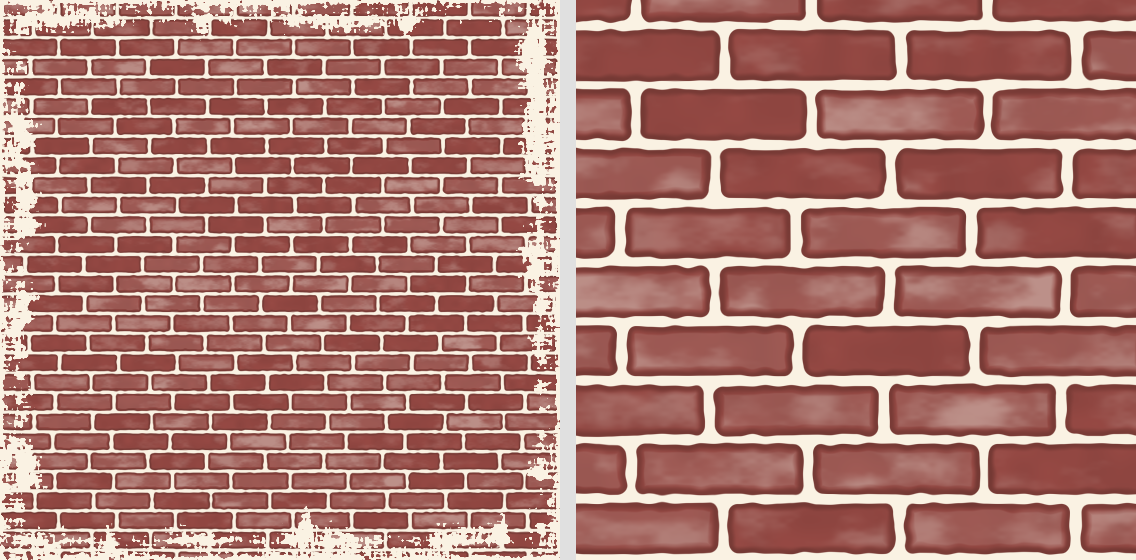
Left: the whole. Right: its middle third, enlarged.
A Shadertoy shader for this pattern:

```glsl
// A running-bond wall of red bricks on cream mortar, with a worn dry-brush border.
// Each brick is a rounded box with a wobbly outline and cloudy light patches;
// a streaky noise threshold scrapes the paint away near the canvas edges.

#define ROW_H 0.0352
#define BRICK_W 0.1048
#define BRICK_HALF vec2(0.0500, 0.0151)
#define CORNER 0.0055
#define WOBBLE 0.0020
#define JITTER 0.020
#define PATCHES 0.62
#define CREAM vec3(0.98, 0.95, 0.89)
#define RED vec3(0.565, 0.275, 0.255)
#define DARK vec3(0.45, 0.22, 0.20)
#define PALE vec3(0.77, 0.62, 0.59)

float hash(vec2 p) {
    vec3 q = fract(vec3(p.xyx) * 0.1031);
    q += dot(q, q.yzx + 33.33);
    return fract((q.x + q.y) * q.z);
}

float noise(vec2 p) {
    vec2 i = floor(p), f = fract(p);
    f = f * f * (3.0 - 2.0 * f);
    return mix(mix(hash(i), hash(i + vec2(1, 0)), f.x),
               mix(hash(i + vec2(0, 1)), hash(i + vec2(1, 1)), f.x), f.y);
}

float fbm(vec2 p) {
    float sum = 0.0, amp = 0.5;
    for (int i = 0; i < 4; i++) {
        sum += amp * noise(p);
        p = p * 2.03 + 17.3;
        amp *= 0.5;
    }
    return sum / 0.9375;
}

float roundedBox(vec2 p, vec2 halfSize, float r) {
    vec2 q = abs(p) - halfSize + r;
    return length(max(q, 0.0)) + min(max(q.x, q.y), 0.0) - r;
}

// Colour of the intact wall; p has its origin at the top left.
vec3 wall(vec2 p, float px) {
    float y = p.y / ROW_H + 0.094;
    float row = floor(y);
    float joint = mix(0.208, 0.158, mod(row, 2.0)) + (hash(vec2(row, 7.0)) - 0.5) * JITTER;
    float x = (p.x - joint) / BRICK_W;
    vec2 id = vec2(floor(x), row) + 20.0;
    vec2 local = (vec2(fract(x), fract(y)) - 0.5) * vec2(BRICK_W, ROW_H);

    vec2 size = BRICK_HALF - vec2(0.0012, 0.0004) * hash(id + 3.1);
    float d = roundedBox(local, size, CORNER) + (noise(p * 130.0) - 0.5) * WOBBLE;

    // Cloudy patches, stronger on some bricks, with a faint inner panel.
    float strength = hash(id + 41.7);
    float cloud = fbm(p * vec2(26.0, 48.0) + id * 5.7);
    float inside = smoothstep(-0.002, -0.007, d);
    float panel = smoothstep(-0.0045, -0.006, d + (cloud - 0.5) * 0.004);
    float patches = smoothstep(0.42, 0.82, cloud + 0.16 * (strength - 0.4));
    vec3 brick = RED * (0.97 + 0.07 * noise(p * 70.0));
    brick = mix(brick, PALE, inside * patches * PATCHES * (0.35 + strength));
    brick = mix(brick, PALE, panel * 0.20 * step(0.45, strength));

    // Dark outline, uneven in weight.
    float rim = smoothstep(-0.0048, -0.0012, d) * (0.65 + 0.35 * noise(p * 60.0));
    brick = mix(brick, DARK, rim);
    return mix(CREAM, brick, smoothstep(px, -px, d));
}

// Share of paint left: 1 in the middle, broken streaks at the border.
float paintLeft(vec2 p) {
    vec2 edge = min(p, 1.0 - p);
    float outer = min(edge.x, edge.y);

    // Side strokes reach inwards in thin horizontal spikes.
    float side = step(0.5, p.x) * 31.0;
    float spikes = noise(vec2(p.y * 13.0, side)) - 0.5
                 + 0.7 * (noise(vec2(p.x * 8.0 + side, p.y * 85.0)) - 0.5);
    float reachX = edge.x + 0.055 * spikes;

    // Evenly spaced notches bite into the top and bottom.
    bool top = p.y < 0.5;
    float gap = top ? 0.365 : 0.352;
    float start = top ? 0.360 : 0.195;
    float away = abs(fract((p.x - start) / gap + 0.5) - 0.5) * gap;
    float notch = exp(-pow(away / 0.013, 2.0));
    float reachY = edge.y + 0.014 - 0.036 * notch
                 + 0.035 * (noise(vec2(p.x * 15.0, top ? 3.0 : 9.0)) - 0.5);

    float reach = min(reachX, reachY);
    float ring = smoothstep(0.002, 0.010, outer) * smoothstep(0.036, 0.022, outer);
    float cover = 0.25 + 0.72 * smoothstep(0.028, 0.088, reach)
                + 0.30 * ring * (0.4 + noise(p * 14.0 + 5.0));

    // Crossed brush streaks and fine grain.
    float grain = 0.36 * noise(p * vec2(55.0, 260.0))
                + 0.34 * noise(p * vec2(260.0, 55.0) + 70.0)
                + 0.30 * noise(p * 230.0 + 19.0);
    return smoothstep(-0.035, 0.035, cover - grain);
}

void mainImage(out vec4 fragColor, in vec2 fragCoord) {
    vec2 uv = fragCoord / iResolution.xy;
    vec2 p = vec2(uv.x, 1.0 - uv.y);
    float px = 0.8 / iResolution.y;
    vec3 color = mix(CREAM, wall(p, px), paintLeft(p));
    fragColor = vec4(color, 1.0);
}
```
